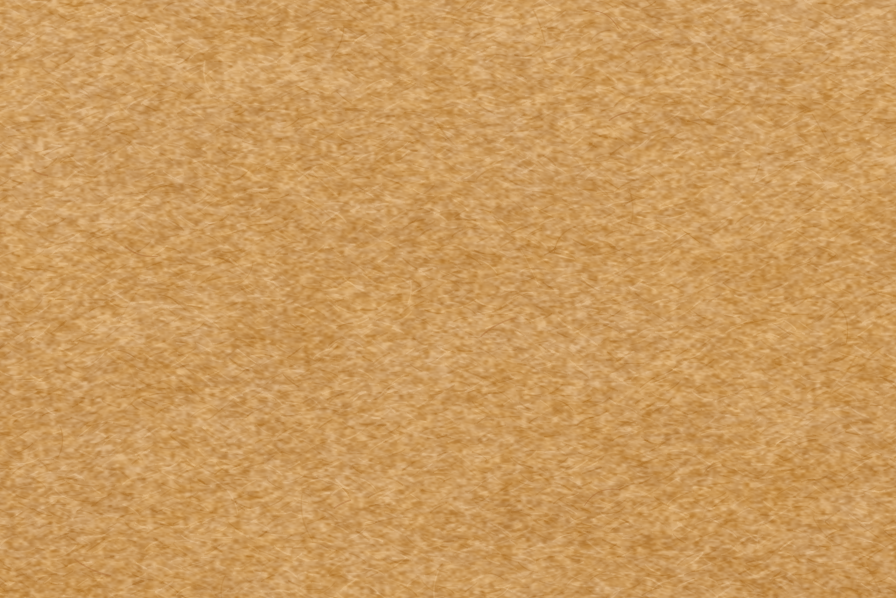
Reproduce this texture procedurally as a Shadertoy shader.

```glsl
#define BASE_COLOR vec3(0.798, 0.606, 0.366)
#define TONE_RANGE vec3(0.034, 0.047, 0.060)
#define WARM_SHIFT vec3(0.016, 0.000, -0.040)
#define STAIN_COLOR vec3(0.66, 0.39, 0.18)
#define GRAIN_SCALE vec2(115.0, 205.0)
#define GRAIN_CONTRAST 2.8
#define CLUMP_CONTRAST 0.9
#define LIGHT_FALLOFF 0.6
#define FIBRE_LAYERS 3
#define FIBRE_CONTRAST 1.2
#define FIBRE_WIDTH 0.0014

vec4 hash4(vec2 p) {
    vec4 q = fract(p.xyxy * vec4(0.1031, 0.1030, 0.0973, 0.1099));
    q += dot(q, q.wzxy + 33.33);
    return fract((q.xxyz + q.yzzw) * q.zywx);
}

// Value noise centred on zero
float noise(vec2 p) {
    vec2 cell = floor(p), f = fract(p);
    f = f * f * (3.0 - 2.0 * f);
    float low = mix(hash4(cell).x, hash4(cell + vec2(1, 0)).x, f.x);
    float high = mix(hash4(cell + vec2(0, 1)).x, hash4(cell + vec2(1, 1)).x, f.x);
    return mix(low, high, f.y) - 0.5;
}

vec2 turn(vec2 p, float angle) {
    float c = cos(angle), s = sin(angle);
    return vec2(c * p.x + s * p.y, c * p.y - s * p.x);
}

// Coverage of one bent strand lying along x
float strand(vec2 p, float angle, float halfLength, float bend, float width) {
    p = turn(p, angle);
    p.y += bend * (p.x * p.x - 0.3 * halfLength * halfLength);
    float dist = length(vec2(max(abs(p.x) - halfLength, 0.0), p.y));
    float soft = max(width * 0.5, 0.6 / iResolution.y);
    return 1.0 - smoothstep(width - soft, width + soft, dist);
}

// Scattered strands: signed tone, or coverage when tint is zero
float strands(vec2 p, vec2 size, float spread, float share, float tint, float seed) {
    float sum = 0.0;
    vec2 home = floor(p / size);
    for (int j = -1; j <= 1; j++)
    for (int i = -1; i <= 1; i++) {
        vec2 cell = home + vec2(i, j);
        vec4 place = hash4(cell + seed);
        vec4 form = hash4(cell + seed + 71.7);
        vec2 offset = p - (cell + place.xy) * size;
        float halfLength = size.x * mix(0.15, 0.5, form.x);
        float cover = strand(offset, (place.z - 0.5) * spread, halfLength,
                             (form.y - 0.5) * 24.0, FIBRE_WIDTH * mix(0.7, 1.1, form.z));
        float strength = mix(1.0, (form.w - 0.5) * 2.0, tint);
        sum += cover * strength * step(place.w, share);
    }
    return sum;
}

void mainImage(out vec4 fragColor, in vec2 fragCoord) {
    vec2 p = fragCoord / iResolution.y;

    // Slightly wavy direction of the pulp
    vec2 q = p + 3.0;
    q.y += 0.018 * noise(q * vec2(4.0, 3.0)) + 0.006 * noise(q * vec2(15.0, 12.0));

    // Crisp grain in three sizes, each at its own slant
    float tone = GRAIN_CONTRAST * noise(turn(q, 0.12) * GRAIN_SCALE);
    tone += 0.62 * GRAIN_CONTRAST * noise(turn(q, -0.2) * GRAIN_SCALE * 1.5 + 5.7);
    tone += 0.5 * GRAIN_CONTRAST * noise(turn(q, -0.1) * GRAIN_SCALE * 0.5 + 19.3);

    // Faint clumps and broad mottling
    tone += CLUMP_CONTRAST * noise(turn(q, 0.08) * vec2(18.0, 46.0) + 7.1);
    tone += 0.7 * CLUMP_CONTRAST * noise(q * vec2(5.0, 12.0) + 41.5);

    // Short pressed fibres, mostly horizontal
    for (int i = 0; i < FIBRE_LAYERS; i++) {
        float seed = 13.7 + 57.0 * float(i);
        tone += FIBRE_CONTRAST * strands(q + 0.007 * float(i), vec2(0.036, 0.014), 1.3, 1.0, 1.0, seed);
    }

    // Sparse long hairs in any direction
    tone += strands(q, vec2(0.085), 6.28, 0.4, 1.0, 311.0);

    // Light from above
    tone += LIGHT_FALLOFF * (p.y - 0.5);

    // Tone to colour, with uneven warmth
    float warmth = noise(q * vec2(60.0, 110.0) + 83.0) + 0.5 * noise(q * vec2(7.0, 14.0) + 29.0);
    vec3 color = BASE_COLOR + TONE_RANGE * clamp(tone, -2.8, 2.4) + WARM_SHIFT * warmth;

    // Rare brown fibres
    float stain = strands(q, vec2(0.07), 1.2, 0.04, 0.0, 523.0);
    color = mix(color, STAIN_COLOR, 0.35 * clamp(stain, 0.0, 1.0));

    fragColor = vec4(color, 1.0);
}
```
